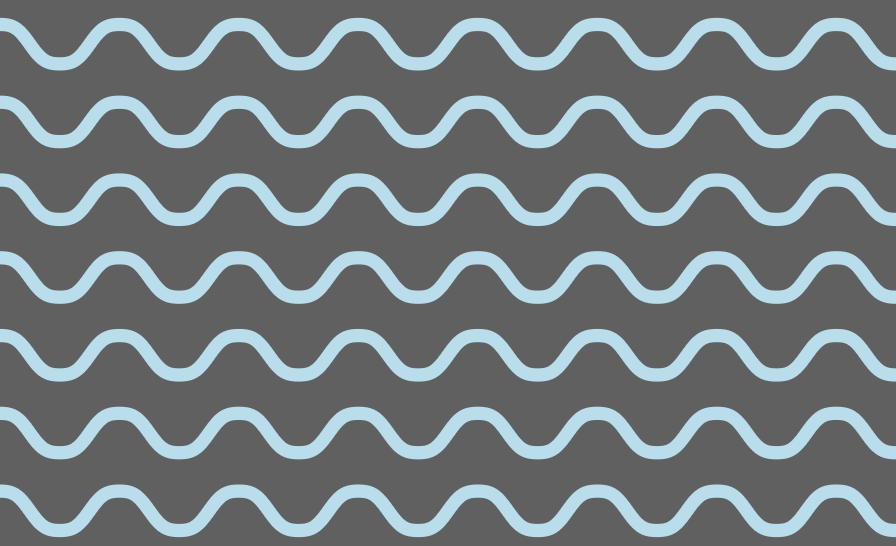
A WebGL 2 fragment shader for this pattern:

```glsl
#version 300 es
precision highp float;
// Seven rows of pale blue rounded waves on a flat dark grey ground.

uniform vec2 u_resolution;
out vec4 fragColor;

const vec3 GROUND_COLOR = vec3(0.376, 0.376, 0.376);
const vec3 WAVE_COLOR = vec3(0.725, 0.867, 0.918);

// Lengths are fractions of the canvas width.
const float WAVES_ACROSS = 7.5;
const float ROW_SPACING = 0.0868;
const float FIRST_ROW = 0.0493;    // midline of the top row, below the top edge
const float AMPLITUDE = 0.0220;
const float LINE_WIDTH = 0.0148;
const float ROUNDNESS = 0.08;      // third harmonic that broadens the crests
const int SEGMENTS = 24;           // per half wave

const float PI = 3.14159265;
const float HALF_WAVE = 0.5 / WAVES_ACROSS;

// Point on the wave: t = 0 at the crest, t = 1 at the trough.
vec2 wavePoint(float t) {
  float height = (cos(PI * t) - ROUNDNESS * cos(3.0 * PI * t)) / (1.0 - ROUNDNESS);
  return vec2(t * HALF_WAVE, AMPLITUDE * height);
}

float segmentDistance(vec2 p, vec2 a, vec2 b) {
  vec2 ab = b - a;
  float along = clamp(dot(p - a, ab) / dot(ab, ab), 0.0, 1.0);
  return length(p - a - ab * along);
}

// Distance to the centre line of one half wave.
float waveDistance(vec2 p) {
  float nearest = 1.0;
  vec2 start = wavePoint(0.0);
  for (int i = 1; i <= SEGMENTS; i++) {
    vec2 end = wavePoint(float(i) / float(SEGMENTS));
    nearest = min(nearest, segmentDistance(p, start, end));
    start = end;
  }
  return nearest;
}

void main() {
  float pixel = 1.0 / u_resolution.x;
  float x = gl_FragCoord.x * pixel;
  float depth = (u_resolution.y - gl_FragCoord.y) * pixel;

  // Fold each wave about its crest and repeat the rows downward.
  float period = 2.0 * HALF_WAVE;
  float foldedX = abs(x - period * floor(x / period + 0.5));
  float row = (depth - FIRST_ROW) / ROW_SPACING;
  float localY = (0.5 - fract(row + 0.5)) * ROW_SPACING;

  // Stroke with a one-pixel soft edge.
  float edge = waveDistance(vec2(foldedX, localY)) - 0.5 * LINE_WIDTH;
  float coverage = clamp(0.5 - edge / pixel, 0.0, 1.0);
  fragColor = vec4(mix(GROUND_COLOR, WAVE_COLOR, coverage), 1.0);
}
```
